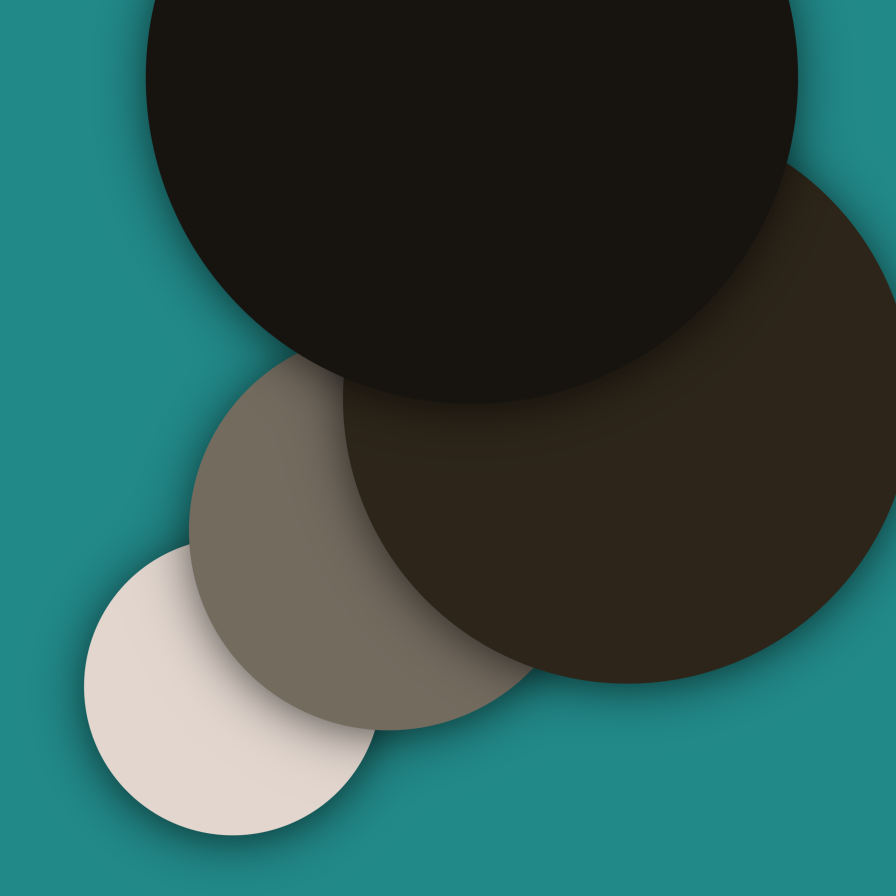
Reproduce this background procedurally as a WebGL 2 fragment shader.

```glsl
#version 300 es
precision highp float;

uniform vec2 u_resolution;
out vec4 fragColor;

#define TEAL vec3(0.133, 0.537, 0.537)
#define CREAM vec3(0.886, 0.839, 0.808)
#define TAUPE vec3(0.455, 0.420, 0.373)
#define UMBER vec3(0.176, 0.145, 0.098)
#define INK vec3(0.090, 0.078, 0.063)
#define SHADOW_OFFSET vec2(0.0, -0.006)
#define SHADOW_BLUR 0.026
#define SHADOW_STRENGTH 0.6

float circleDistance(vec2 p, vec2 center, float radius) {
    return length(p - center) - radius;
}

// Logistic falloff, close to the edge of a Gaussian-blurred disc
float softShadow(float d) {
    return 1.0 / (1.0 + exp(1.7 * d / SHADOW_BLUR));
}

// Lay a disc and its drop shadow over the color below
vec3 layDisc(vec3 below, vec2 p, vec2 center, float radius, vec3 tint, float pixel) {
    float shadow = softShadow(circleDistance(p, center + SHADOW_OFFSET, radius));
    float d = circleDistance(p, center, radius);
    float coverage = 1.0 - smoothstep(-0.75 * pixel, 0.75 * pixel, d);
    return mix(below * (1.0 - SHADOW_STRENGTH * shadow), tint, coverage);
}

void main() {
    float side = min(u_resolution.x, u_resolution.y);
    float pixel = 1.0 / side;
    vec2 p = (gl_FragCoord.xy - 0.5 * u_resolution) / side + 0.5;

    // Discs stack from the smallest, lightest one up to the largest, darkest one
    vec3 color = TEAL;
    color = layDisc(color, p, vec2(0.2598, 0.2337), 0.1660, CREAM, pixel);
    color = layDisc(color, p, vec2(0.4336, 0.4076), 0.2227, TAUPE, pixel);
    color = layDisc(color, p, vec2(0.7005, 0.5547), 0.3177, UMBER, pixel);
    color = layDisc(color, p, vec2(0.5267, 0.9134), 0.3640, INK, pixel);

    fragColor = vec4(color, 1.0);
}
```
